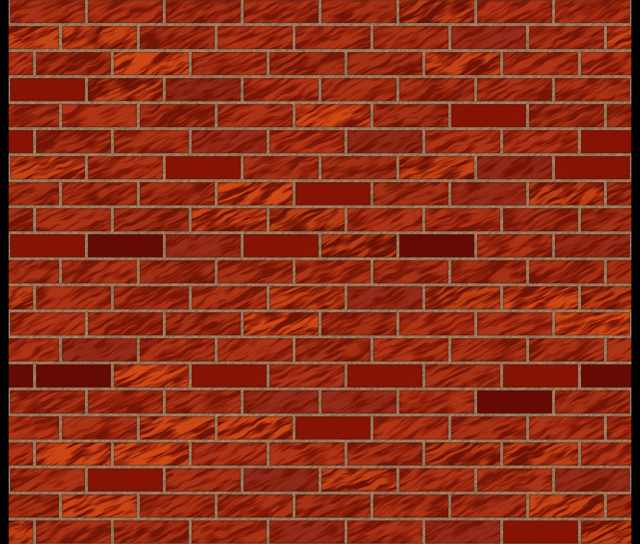
This texture is drawn by a Shadertoy shader. Its source:

```glsl
const float COLUMNS = 8.0;
const vec2 BRICK = vec2(0.1431, 0.04784);   // pitch, in canvas heights
const float TOP_OVERHANG = 0.0027;
const float JOINT_HALF = 0.0030;

const vec3 MORTAR = vec3(0.62, 0.47, 0.36);
const vec3 MORTAR_SHADE = vec3(0.46, 0.29, 0.19);
const vec3 GROOVE = vec3(0.42, 0.07, 0.02);
const vec3 CLAY = vec3(0.55, 0.115, 0.035);
const vec3 CLAY_LIGHT = vec3(0.67, 0.20, 0.085);
const vec3 ORANGE_LIGHT = vec3(0.79, 0.28, 0.08);
const vec3 MUTED_LIGHT = vec3(0.57, 0.17, 0.11);
const vec3 PLAIN_RED = vec3(0.53, 0.075, 0.015);
const vec3 BURNT = vec3(0.40, 0.04, 0.015);

float hash(vec2 p) {
    vec3 q = fract(p.xyx * vec3(0.1031, 0.1030, 0.0973));
    q += dot(q, q.yzx + 33.33);
    return fract((q.x + q.y) * q.z);
}

float noise(vec2 p) {
    vec2 i = floor(p), f = fract(p);
    f = f * f * (3.0 - 2.0 * f);
    return mix(mix(hash(i), hash(i + vec2(1, 0)), f.x),
               mix(hash(i + vec2(0, 1)), hash(i + vec2(1, 1)), f.x), f.y);
}

vec2 rotate(vec2 p, float angle) {
    float c = cos(angle), s = sin(angle);
    return vec2(c * p.x + s * p.y, c * p.y - s * p.x);
}

// Long slanted scratches: broad bands plus finer hairlines
float scratches(vec2 p, float seed) {
    vec2 q = rotate(p, 0.48 + 0.12 * (hash(vec2(seed, 3.0)) - 0.5));
    q.y += 0.005 * (noise(p * 55.0 + seed) - 0.5);
    float broad = noise(q * vec2(30.0, 190.0) + seed);
    float fine = noise(q * vec2(58.0, 370.0) + seed * 1.7);
    return 0.62 * broad + 0.38 * fine;
}

vec3 brickColor(vec2 p, vec2 id) {
    float kind = hash(id + 17.0);
    float tone = hash(id + 71.0);
    float seed = 200.0 * hash(id + 5.0);
    float grain = scratches(p, seed);

    // Brick families: burnt, plain, muted, orange, ordinary
    float smoothFace = 1.0 - step(0.11, kind);
    float muted = step(0.11, kind) - step(0.21, kind);
    float orange = step(0.80, kind);
    vec3 light = mix(CLAY_LIGHT, MUTED_LIGHT, muted);
    light = mix(light, ORANGE_LIGHT, orange * (0.65 + 0.35 * tone));
    vec3 base = mix(CLAY, light, 0.12 + 0.12 * tone);

    vec3 rough = mix(base, light, smoothstep(0.43, 0.66, grain));
    float groove = 1.0 - smoothstep(0.27, 0.44, grain);
    rough = mix(rough, GROOVE, groove * mix(0.72, 0.92, orange));
    rough *= 0.95 + 0.09 * tone;

    vec3 plain = mix(PLAIN_RED, BURNT, 1.0 - step(0.045, kind));
    plain *= 0.97 + 0.06 * grain;
    return mix(rough, plain, smoothFace);
}

vec3 mortarColor(vec2 p, float edgeDistance) {
    float grain = noise(rotate(p, -0.7) * vec2(190.0, 480.0));
    vec3 color = mix(MORTAR, MORTAR_SHADE, smoothstep(0.0014, JOINT_HALF, edgeDistance) * 0.6);
    return color * (0.84 + 0.30 * grain);
}

void mainImage(out vec4 fragColor, in vec2 fragCoord) {
    float pixel = 1.0 / iResolution.y;
    float halfWall = 0.5 * COLUMNS * BRICK.x;
    vec2 p = vec2(fragCoord.x - 0.5 * iResolution.x, iResolution.y - fragCoord.y) * pixel;

    // Running bond, shifted by two thirds of a brick per course
    vec2 grid = (p + vec2(halfWall, TOP_OVERHANG)) / BRICK;
    float row = floor(grid.y);
    grid.x -= mod(row, 3.0) * 2.0 / 3.0;
    vec2 id = vec2(mod(floor(grid.x + 0.0001), COLUMNS), row);
    vec2 cell = fract(grid);
    vec2 toJoint = min(cell, 1.0 - cell) * BRICK;
    float d = min(toJoint.x, toJoint.y);

    // Brick face with a narrow shaded rim
    vec3 face = brickColor(vec2(p.x, -p.y), id);
    face *= mix(0.80, 1.0, smoothstep(JOINT_HALF, JOINT_HALF + 0.0035, d));

    // Mortar and the dark side margins
    float isBrick = smoothstep(-0.75 * pixel, 0.75 * pixel, d - JOINT_HALF);
    vec3 color = mix(mortarColor(p, d), face, isBrick);
    float inside = smoothstep(-0.75 * pixel, 0.75 * pixel, halfWall - abs(p.x));
    fragColor = vec4(color * inside, 1.0);
}
```
